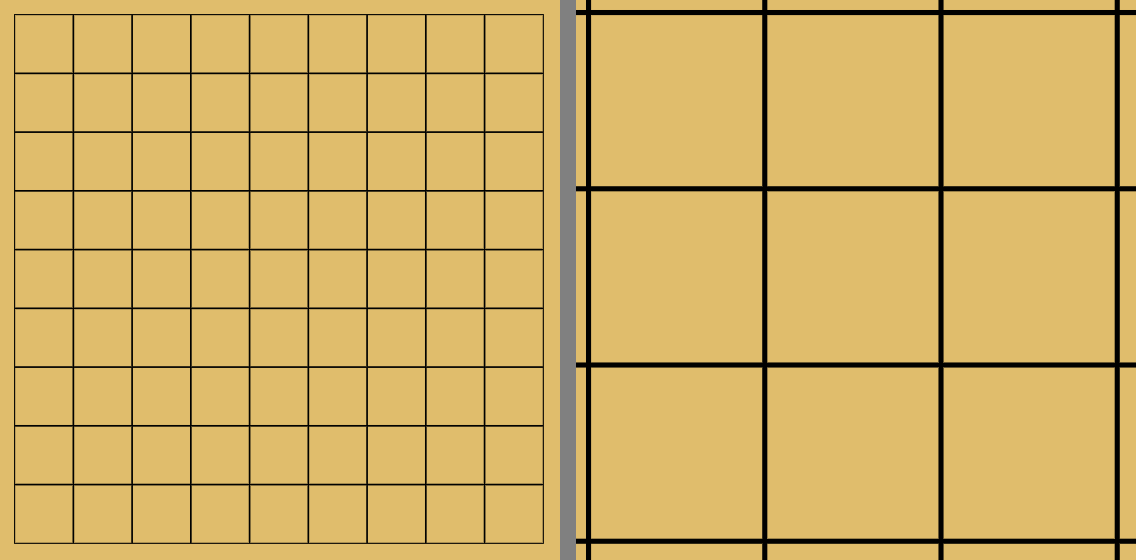
Left, the full canvas; right, a detail of the centre.
Write a Shadertoy shader that draws this pattern.

```glsl
// Antialiased coverage of a band, given distance to its centre line
vec2 bandCoverage(vec2 dist, vec2 halfWidth, float pixel) {
    return clamp((halfWidth - dist) / pixel + 0.5, 0.0, 1.0);
}

void mainImage(out vec4 fragColor, in vec2 fragCoord) {
    float pixel = 1.0 / iResolution.y;
    vec2 uv = fragCoord / iResolution.xy;
    uv.y = 1.0 - uv.y;

    // Nearest of the ten rulings on each axis, nine cells between them
    float pitch = 0.1049;
    vec2 cell = (uv - 0.0261) / pitch;
    vec2 ruling = clamp(round(cell), 0.0, 9.0);
    vec2 dist = abs(cell - ruling) * pitch;

    // Outer frame is thinner than the inner rulings
    vec2 isInner = step(abs(ruling - 4.5), vec2(4.0));
    vec2 halfWidth = mix(vec2(0.001), vec2(0.00152), isInner);
    vec2 lines = bandCoverage(dist, halfWidth, pixel);

    // Rulings end at the frame
    vec2 inside = bandCoverage(abs(cell - 4.5) * pitch, vec2(4.5 * pitch + 0.001), pixel);
    float ink = max(lines.x * inside.y, lines.y * inside.x);

    vec3 board = vec3(0.88, 0.74, 0.425);
    fragColor = vec4(mix(board, vec3(0.005, 0.005, 0.0), ink), 1.0);
}
```
